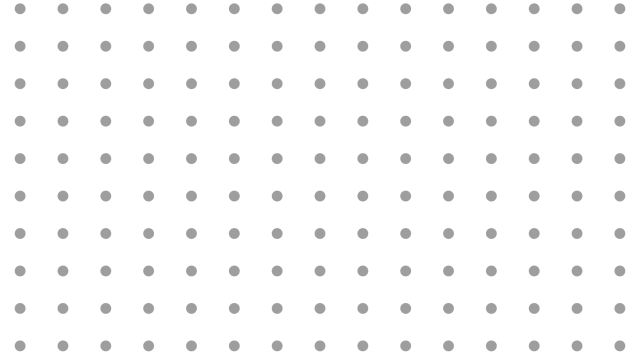
A WebGL 2 fragment shader for this pattern:

```glsl
#version 300 es
precision highp float;

uniform vec2 u_resolution;
out vec4 fragColor;

const vec3 PAPER = vec3(1.0);
const vec3 DOT_GREY = vec3(0.62);

// Lengths in canvas heights
const vec2 PITCH = vec2(0.1190, 0.10405);
const vec2 GRID_CENTRE = vec2(0.0, -0.0446);
const float DOT_RADIUS = 0.0150;

// Offset from the nearest grid point
vec2 repeatCell(vec2 p, vec2 pitch) {
    return (fract(p / pitch + 0.5) - 0.5) * pitch;
}

float circleDistance(vec2 p, float radius) {
    return length(p) - radius;
}

// Coverage of a shape, with an edge of the given width
float coverage(float dist, float edge) {
    return 1.0 - smoothstep(-0.5 * edge, 0.5 * edge, dist);
}

void main() {
    // Origin at the canvas centre, one unit per canvas height
    vec2 p = (gl_FragCoord.xy - 0.5 * u_resolution) / u_resolution.y;
    float edge = 1.4 / u_resolution.y;

    // Regular grid of dots
    vec2 cell = repeatCell(p - GRID_CENTRE, PITCH);
    float dots = coverage(circleDistance(cell, DOT_RADIUS), edge);

    fragColor = vec4(mix(PAPER, DOT_GREY, dots), 1.0);
}
```
